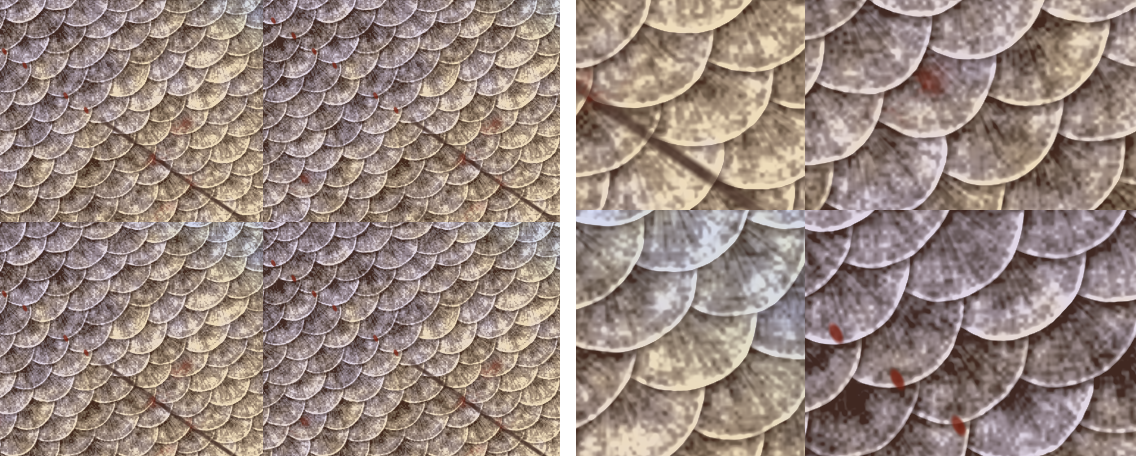
Left, the full canvas; right, a detail of the centre.
Write a WebGL 2 fragment shader that draws this texture.

```glsl
#version 300 es
precision highp float;

#define TILE vec2(0.6795, 0.532)   // tile size, canvas heights
#define SEAM vec2(0.577, 0.513)    // corner where four tiles meet
#define COLUMN vec2(0.0843, -0.0572) // step to the scale behind
#define ROW vec2(0.1596, 0.0512)   // step to the scale beside
#define FACING vec2(0.53, -0.848)  // direction of the free edge
#define RADIUS 0.115
#define JITTER 0.016
#define RIM 0.032
#define SHADOW 0.15
#define GRAIN 0.36

uniform vec2 u_resolution;
out vec4 outColor;

const vec3 DARK = vec3(0.25, 0.16, 0.13);
const vec3 UMBER = vec3(0.40, 0.35, 0.33);
const vec3 GREY = vec3(0.59, 0.54, 0.54);
const vec3 PALE = vec3(0.89, 0.87, 0.87);
const vec3 RUST = vec3(0.46, 0.12, 0.06);

float hash(vec2 p) {
  return fract(sin(dot(p, vec2(127.1, 311.7))) * 43758.5453);
}

float noise(vec2 p) {
  vec2 i = floor(p), f = fract(p);
  f = f * f * (3.0 - 2.0 * f);
  return mix(mix(hash(i), hash(i + vec2(1, 0)), f.x),
             mix(hash(i + vec2(0, 1)), hash(i + vec2(1, 1)), f.x), f.y);
}

float fbm(vec2 p) {
  float sum = 0.0, amp = 0.5;
  for (int k = 0; k < 4; k++) {
    sum += amp * noise(p);
    p = p * 2.03 + 7.3;
    amp *= 0.5;
  }
  return sum / 0.9375;
}

// Lightness of one scale; v has its centre at 0 and its free edge at radius 1
float scaleTone(vec2 v, float r, float seed) {
  float angle = atan(v.x, v.y + 0.35);
  float ridges = noise(vec2(angle * 19.0 + seed * 50.0, r * 3.0)) - 0.5;
  float blotch = noise(v * 4.5 + seed * 90.0) - 0.5;
  float edge = (1.0 - r - RIM) / RIM;
  return 0.30 + 0.30 * smoothstep(0.3, 0.85, r) + 0.22 * (seed - 0.5)
       + 0.24 * ridges + 0.30 * blotch
       - 0.10 * smoothstep(0.12, 0.07, abs(1.0 - r - 0.13))
       + 0.30 * exp(-edge * edge);
}

// Overlapping scales painted from the deepest to the topmost: tone, warmth
vec2 scales(vec2 p, float pixel) {
  vec2 across = vec2(-FACING.y, FACING.x);
  vec2 base = round(inverse(mat2(COLUMN, ROW)) * p);
  vec2 result = vec2(0.3, 0.5);
  for (int i = 2; i >= -2; i--) {
    for (int j = 1; j >= -1; j--) {
      vec2 id = base + vec2(i, j);
      float seed = hash(id + 3.7);
      vec2 wobble = vec2(hash(id + 11.0), hash(id + 23.0)) - 0.5;
      vec2 d = p - id.x * COLUMN - id.y * ROW - JITTER * wobble;
      vec2 v = vec2(dot(d, across), dot(d, FACING)) / RADIUS;
      float r = length(v) + 0.03 * (noise(v * 4.0 + seed * 40.0) - 0.5);
      if (r > 1.3) continue;
      result.x *= mix(0.42, 1.0, smoothstep(0.0, SHADOW, r - 1.0));
      float cover = 1.0 - smoothstep(-1.0, 1.0, (r - 1.0) * RADIUS / pixel);
      result = mix(result, vec2(scaleTone(v, r, seed), hash(id + 31.0)), cover);
    }
  }
  return result;
}

// Blood-red stains between the scales
float stains(vec2 p) {
  vec2 spots[5] = vec2[5](vec2(0.84, 0.27), vec2(0.94, 0.39),
      vec2(0.98, 0.16), vec2(0.87, 0.04), vec2(0.15, 0.16));
  float sum = 0.0;
  for (int k = 0; k < 5; k++) {
    vec2 d = p - spots[k];
    d = vec2(dot(d, vec2(0.8, 0.6)), dot(d, vec2(-0.6, 0.8)));
    sum += exp(-dot(d * d, vec2(500.0, 1600.0)));
  }
  return sum * smoothstep(0.3, 0.65, fbm(p * 28.0));
}

void main() {
  // Local position in the tile, in tile heights
  vec2 canvas = gl_FragCoord.xy / u_resolution.y;
  vec2 p = fract((canvas - SEAM) / TILE) * vec2(TILE.x / TILE.y, 1.0);
  float pixel = 1.0 / (u_resolution.y * TILE.y);

  vec2 bend = vec2(noise(p * 4.0), noise(p * 4.0 + 19.0)) - 0.5;
  vec2 layer = scales(p + 0.03 * bend, pixel);

  // Wear, grain and broad lighting
  float tone = layer.x + GRAIN * (noise(p * 165.0) - 0.5)
             + 0.30 * (fbm(p * 24.0) - 0.5) + 0.12 * (p.x - p.y * 0.9 - 0.15);
  float cool = smoothstep(0.0, 0.3, p.y - 0.72 + 0.6 * (p.x - 1.05));
  tone = clamp(tone + 0.12 * cool, 0.0, 1.0);
  vec3 color = mix(DARK, UMBER, smoothstep(0.0, 0.25, tone));
  color = mix(color, GREY, smoothstep(0.2, 0.5, tone));
  color = mix(color, PALE, smoothstep(0.45, 0.85, tone));

  // Tints: cream to the lower right, violet to the left, blue in the far corner
  float warm = clamp(0.6 * p.x - 0.5 * p.y + 0.5 * layer.y
                   + 1.2 * (fbm(p * 14.0 + 5.0) - 0.5) + 0.15, 0.0, 1.0);
  color *= mix(vec3(0.99, 0.97, 1.04), vec3(1.05, 0.99, 0.84), warm);
  color *= mix(vec3(1.0), vec3(0.93, 1.01, 1.10), cool);

  // Lateral line, with orange pores on its fainter part
  float offset = (p.y - 0.163 + 0.71 * (p.x - 0.976)) * 0.815 + 0.012 * bend.x;
  float strength = smoothstep(0.5, 0.7, p.x) * (0.45 + 0.5 * noise(p * 30.0));
  color = mix(color, DARK, strength * smoothstep(0.013, 0.003, abs(offset)));
  float cell = p.x / 0.0843;
  float pore = length(vec2((fract(cell) - 0.5) * 0.0843, offset));
  float open = step(0.4, hash(vec2(floor(cell), 8.0))) * step(p.x, 0.62);
  color = mix(color, RUST, 0.8 * open * smoothstep(0.013, 0.006, pore));

  color = mix(color, RUST, 0.85 * clamp(stains(p), 0.0, 1.0) * (1.0 - 0.6 * tone));
  outColor = vec4(color, 1.0);
}
```
